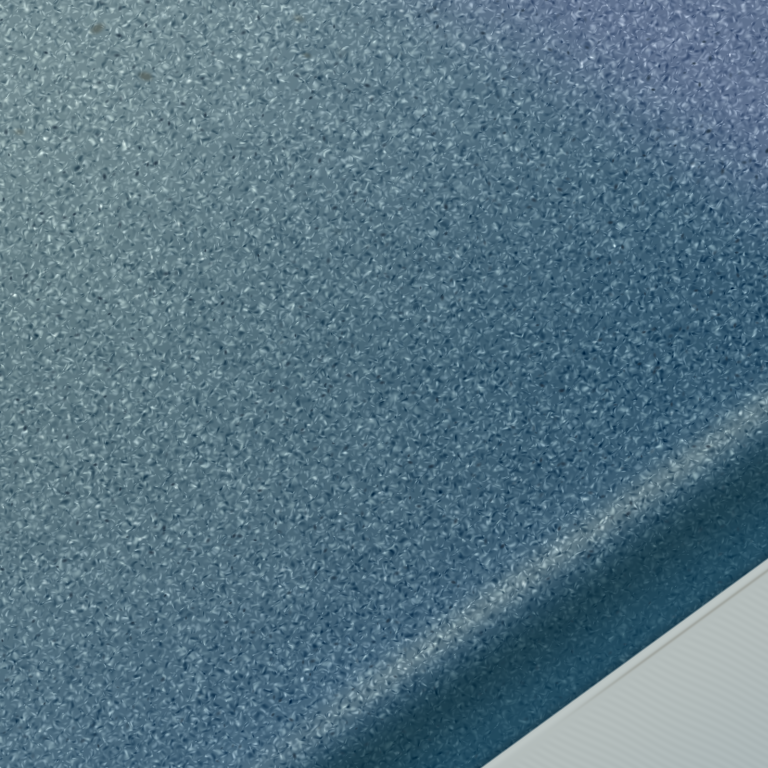
Write a WebGL 1 fragment shader that draws this texture.

```glsl
precision highp float;
uniform vec2 u_resolution;

vec3 hash3(vec2 p) {
  vec3 q = fract(p.xyx * vec3(0.1031, 0.1030, 0.0973));
  q += dot(q, q.yxz + 33.33);
  return fract((q.xxy + q.yzz) * q.zyx);
}

// Scattered, randomly turned soft ellipses; share is the fraction of filled cells
float flecks(vec2 p, float share, float radius) {
  vec2 cell = floor(p);
  float sum = 0.0;
  for (int j = -1; j <= 1; j++) {
    for (int i = -1; i <= 1; i++) {
      vec2 id = cell + vec2(float(i), float(j));
      vec3 place = hash3(id);
      vec3 look = hash3(id + 71.7);
      vec2 d = p - id - place.xy;
      float turn = 0.7 + (look.x - 0.5) * 2.4;
      d = vec2(d.x * cos(turn) + d.y * sin(turn), d.y * cos(turn) - d.x * sin(turn));
      d.y *= 1.6;
      float size = radius * (0.65 + 0.7 * look.y);
      float body = 1.0 - smoothstep(0.0, size, length(d));
      sum += body * step(place.z, share) * (0.3 + 0.7 * look.z * look.z);
    }
  }
  return sum;
}

// Broad reflections across the painted surface
vec3 paintBase(vec2 uv) {
  vec3 color = mix(vec3(0.375, 0.485, 0.53), vec3(0.265, 0.395, 0.48),
                   smoothstep(0.0, 1.0, uv.x + 0.3 * (0.6 - uv.y)));
  vec2 corner = (uv - vec2(0.0, 0.9)) * vec2(1.2, 1.0);
  color += vec3(0.05, 0.045, 0.025) * exp(-4.0 * dot(corner, corner));
  color += vec3(0.05, 0.045, 0.045) * smoothstep(0.5, 1.0, uv.y);
  color -= vec3(0.04, 0.025, 0.0) * (1.0 - smoothstep(0.0, 0.4, uv.y));
  float violet = uv.y - 0.75 + 0.625 * (uv.x - 1.0);
  color = mix(color, vec3(0.42, 0.49, 0.61), 0.85 * smoothstep(-0.12, 0.12, violet));
  vec2 shade = (uv - vec2(0.95, 0.52)) * vec2(1.8, 3.4);
  color -= vec3(0.035, 0.02, 0.015) * exp(-dot(shade, shade));
  return color + vec3(0.014, 0.008, 0.006);
}

void main() {
  vec2 uv = gl_FragCoord.xy / u_resolution;
  float pixel = 1.0 / min(u_resolution.x, u_resolution.y);
  float ridge = (uv.y - 0.473 - 0.715 * (uv.x - 1.0)) * 0.813;
  float edge = (uv.y - 0.273 - 0.73 * (uv.x - 1.0)) * 0.808;

  // Crease: shadow below, soft highlight along the crest
  vec3 paint = paintBase(uv);
  float below = 1.0 - smoothstep(-0.075, 0.005, ridge);
  vec3 shadow = mix(vec3(0.15, 0.31, 0.39), vec3(0.13, 0.265, 0.325),
                    smoothstep(0.02, 0.1, edge));
  paint = mix(paint, shadow, below);
  float crest = exp(-pow(ridge / 0.021, 2.0)) * smoothstep(0.15, 0.6, uv.x);
  float halo = exp(-pow((ridge - 0.012) / 0.045, 2.0));
  paint = mix(paint, vec3(0.49, 0.575, 0.595), 0.62 * crest);
  paint += 0.02 * halo * (1.0 - below);

  // Metallic grain, gently wavy so neighbouring flecks run together
  float lit = mix(1.0, 0.4, below) + 0.2 * crest;
  vec2 grainUv = uv + 0.0012 * sin(uv.yx * vec2(310.0, 270.0) + 2.0 * sin(uv * 190.0));
  float coarse = flecks(grainUv * 105.0, 0.6, 0.62);
  float fine = flecks(grainUv * 190.0 + 37.0, 0.75, 0.8);
  float pits = flecks(grainUv * 150.0 + 91.0, 0.55, 0.8);
  float glints = flecks(uv * 62.0 + 13.0, 0.13, 0.32);
  paint += vec3(0.22, 0.215, 0.19) * lit * (coarse - 0.125);
  paint += vec3(0.19, 0.185, 0.175) * lit * (fine - 0.26);
  paint -= vec3(0.18, 0.17, 0.15) * lit * (pits - 0.19);
  paint += vec3(0.34, 0.32, 0.29) * lit * glints;

  // Sparse dark specks and brown marks toward the upper left
  float specks = flecks(uv * 75.0 + 53.0, 0.16, 0.36);
  paint = mix(paint, vec3(0.12, 0.19, 0.25), min(0.9 * specks * lit, 0.8));
  float marks = flecks(uv * 24.0 + 5.0, 0.07, 0.28);
  marks *= smoothstep(0.6, 0.75, uv.y) * (1.0 - smoothstep(0.35, 0.5, uv.x));
  paint = mix(paint, vec3(0.29, 0.31, 0.27), min(marks, 0.5));

  // Pale ribbed strip with a rim and a thin seam
  vec3 strip = mix(vec3(0.705, 0.74, 0.735), vec3(0.67, 0.715, 0.72),
                   smoothstep(0.0, 0.25, -edge));
  float ribs = sin(dot(uv, vec2(0.45, 0.89)) * 620.0 + 0.8 * sin(uv.x * 45.0));
  strip += 0.009 * ribs * smoothstep(0.015, 0.03, -edge);
  strip += 0.035 * exp(-pow((edge + 0.005) / 0.005, 2.0));
  float seam = exp(-pow((edge + 0.0125) / 0.002, 2.0));
  strip = mix(strip, vec3(0.56, 0.57, 0.54), 0.55 * seam * smoothstep(0.7, 0.86, uv.x));
  paint *= 1.0 - 0.15 * exp(-pow(edge / 0.007, 2.0));

  float onPaint = smoothstep(-1.3 * pixel, 1.3 * pixel, edge);
  gl_FragColor = vec4(clamp(mix(strip, paint, onPaint), 0.0, 1.0), 1.0);
}
```
